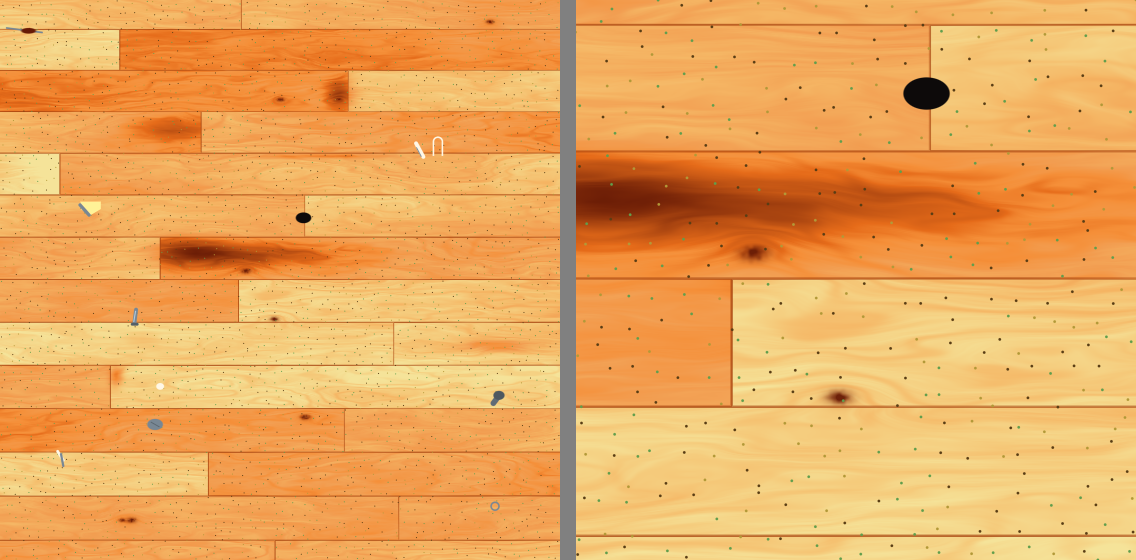
Left: the whole. Right: its middle third, enlarged.
Reproduce this texture procedurally as a Shadertoy shader.

```glsl
// Per row: joint position, left tone, right tone
const vec3 ROWS[14] = vec3[14](
  vec3(.431, .65, .55), vec3(.214, .8, .2), vec3(.622, .27, .72), vec3(.359, .5, .46),
  vec3(.107, .97, .58), vec3(.544, .57, .63), vec3(.286, .6, .42), vec3(.426, .42, .75),
  vec3(.703, .84, .78), vec3(.197, .48, .85), vec3(.615, .36, .55), vec3(.372, .8, .36),
  vec3(.712, .43, .42), vec3(.491, .4, .58));
// Tone change along the planks of each row
const float DRIFT[14] = float[14](-.1, .1, .1, -.4, .3, -.2, .3, -.2, -.1, .1, .1, 0., -.1, .1);

// Centre and radii of dark figure; centre and radius of knots
const vec4 STAINS[8] = vec4[8](
  vec4(.04, .17, .08, .025), vec4(.34, .45, .07, .025), vec4(.31, .235, .08, .025),
  vec4(.88, .615, .09, .013), vec4(.605, .165, .025, .03), vec4(.207, .67, .012, .022),
  vec4(.62, .279, .14, .004), vec4(.47, .455, .18, .022));
const vec3 KNOTS[8] = vec3[8](
  vec3(.605, .177, .006), vec3(.501, .178, .007), vec3(.439, .484, .009), vec3(.49, .57, .008),
  vec3(.545, .745, .009), vec3(.235, .929, .009), vec3(.218, .929, .006), vec3(.875, .039, .007));

const vec3 PALETTE[6] = vec3[6](
  vec3(.9, .42, .1), vec3(.96, .56, .22), vec3(.95, .62, .32),
  vec3(.96, .71, .39), vec3(.96, .8, .49), vec3(.96, .89, .6));
const vec3 STEEL = vec3(.47, .53, .58), WHITE = vec3(1, .97, .9), BARK = vec3(.4, .1, .02);

float pixel;
vec2 p;
vec3 col;

float hash(vec2 v) {
  vec3 q = fract(v.xyx * vec3(.1031, .103, .0973));
  q += dot(q, q.yzx + 33.33);
  return fract((q.x + q.y) * q.z);
}

float noise(vec2 v) {
  vec2 i = floor(v), f = fract(v);
  f *= f * (3. - 2. * f);
  return mix(mix(hash(i), hash(i + vec2(1, 0)), f.x),
             mix(hash(i + vec2(0, 1)), hash(i + 1.), f.x), f.y);
}

float fbm(vec2 v) {
  float sum = 0., amp = .53;
  for (int i = 0; i < 4; i++, amp *= .5) {
    sum += amp * noise(v);
    v = v * 2.03 + 17.;
  }
  return sum;
}

void paint(vec3 ink, float d) {
  col = mix(col, ink, 1. - smoothstep(-pixel, pixel, d));
}

void disc(vec3 ink, vec2 centre, vec2 r) {
  paint(ink, (length((p - centre) / r) - 1.) * min(r.x, r.y));
}

void stroke(vec3 ink, vec4 ends, float radius) {
  vec2 v = ends.zw - ends.xy, a = p - ends.xy;
  paint(ink, length(a - v * clamp(dot(a, v) / dot(v, v), 0., 1.)) - radius);
}

void wood() {
  // Rows widen slightly downwards
  float k = (sqrt(.005314 + .00104 * (p.y - .052)) - .0729) / .00052;
  int row = clamp(int(floor(k)) + 1, 0, 13);
  vec3 plank = ROWS[row];
  bool right = p.x > plank.x;
  vec2 seed = vec2(row, right ? 31 : 7) * vec2(7.3, 2.9);
  float along = right ? (p.x - plank.x) / (1. - plank.x) : p.x / plank.x;
  float tone = (right ? plank.z : plank.y) + (along - .5) * DRIFT[row];

  // Dark figure and knots bend the grain
  float warp = fbm(p * vec2(3.5, 17) + seed), core = 0.;
  for (int i = 0; i < 8; i++) {
    vec2 v = (p - STAINS[i].xy) / STAINS[i].zw;
    tone -= .75 * exp(-dot(v, v)) * smoothstep(.2, .7, warp);
    float d = length((p - KNOTS[i].xy) * vec2(1, 1.8)) / KNOTS[i].z;
    warp += .22 * exp(-d * .35);
    tone -= .35 * exp(-d * .5);
    core += exp(-d * d * 1.3) * (.6 + .6 * noise(p * 400.));
  }

  // Broad bands, growth rings and fine fibres
  float rings = pow(.5 + .5 * sin(warp * 48. + p.y * 150.), 5.);
  float fibre = fbm(vec2(p.x * 14., p.y * 210. + warp * 20.) + seed);
  tone += (warp - .5) * .42 + (fibre - .5) * .32;
  tone -= rings * (.06 + .12 * hash(seed)) * (.4 + fibre);
  col = PALETTE[0];
  for (int i = 1; i < 6; i++) col = mix(col, PALETTE[i], clamp(tone * 5. - float(i - 1), 0., 1.));
  col = mix(col, BARK, clamp(max(-tone * 1.1, core), 0., .95));

  // Seams fade in and out
  float seam = min(abs(fract(k + .5) - .5) * .076, abs(p.x - plank.x));
  float line = 1. - smoothstep(.0004, .0006 + pixel, seam);
  col = mix(col, vec3(.66, .27, .06), line * (.35 + .5 * noise(p * 9. + seed)));
}

void specks() {
  vec2 cell = floor(p * 64.);
  float pick = hash(cell + 211.);
  vec2 centre = (cell + .1 + .8 * vec2(hash(cell + 3.), hash(cell + 97.))) / 64.;
  vec3 ink = pick < .35 ? vec3(.35, .24, .08) : pick < .6 ? vec3(.38, .62, .3) : vec3(.7, .6, .22);
  if (pick < .85) paint(ink, length(p - centre) - .0008);
}

void debris() {
  // Hole, slotted disc, crumb
  disc(vec3(.05, .04, .04), vec2(.542, .389), vec2(.0138, .0096));
  disc(STEEL, vec2(.277, .758), vec2(.014, .01));
  stroke(STEEL * .75, vec4(.27, .754, .284, .762), .0008);
  disc(WHITE, vec2(.286, .69), vec2(.007, .006));
  // Bent wire and folded strip
  vec2 w = p - vec2(.782, .253);
  paint(WHITE, max(abs(length(vec2(w.x, min(w.y, 0.))) - .008), w.y - .024) - .0014);
  stroke(WHITE, vec4(.743, .256, .756, .28), .0035);
  stroke(STEEL, vec4(.744, .264, .752, .279), .0008);
  // Wood chip
  w = p - vec2(.162, .37);
  paint(WHITE * PALETTE[5] * 1.1, max(max(abs(w.x) - .018, -w.y - .01), abs(w.x) * .6 + w.y - .014));
  stroke(STEEL, vec4(.143, .366, .159, .384), .003);
  // Screw and bolt
  stroke(STEEL, vec4(.243, .553, .24, .577), .0035);
  stroke(STEEL * .7, vec4(.236, .579, .245, .579), .0025);
  stroke(STEEL * 1.5, vec4(.242, .556, .239, .574), .001);
  stroke(STEEL * .8, vec4(.881, .72, .89, .708), .005);
  disc(STEEL * .65, vec2(.891, .706), vec2(.01, .008));
  // Shaving, nut and sliver
  stroke(WHITE, vec4(.103, .806, .113, .822), .0025);
  stroke(STEEL, vec4(.109, .811, .113, .832), .002);
  paint(STEEL, abs(length(p - vec2(.884, .904)) - .007) - .0014);
  stroke(STEEL, vec4(.012, .05, .075, .058), .0015);
  disc(BARK, vec2(.051, .055), vec2(.013, .005));
}

void mainImage(out vec4 fragColor, in vec2 fragCoord) {
  pixel = .7 / iResolution.y;
  p = fragCoord / iResolution.xy;
  p.y = 1. - p.y;
  wood();
  specks();
  debris();
  fragColor = vec4(col, 1);
}
```
